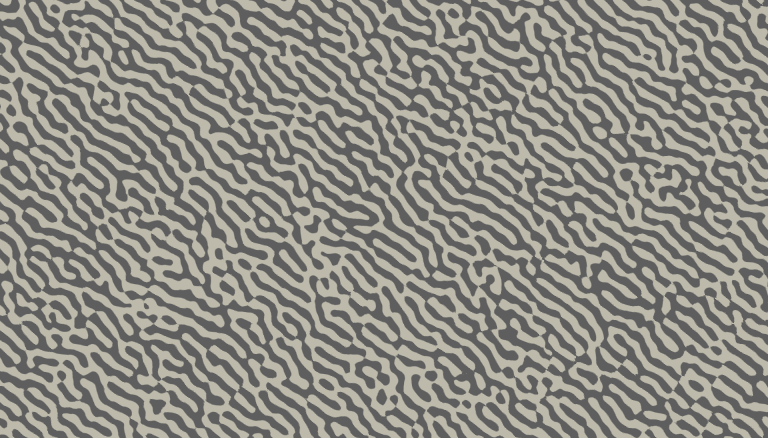
Write a Shadertoy shader that draws this pattern.

```glsl
// Labyrinth of winding light and dark stripes with a diagonal grain.

const vec3  LIGHT = vec3(0.74, 0.73, 0.67);
const vec3  DARK  = vec3(0.37, 0.37, 0.37);
const float PERIOD = 0.0328;       // stripe pair width, in canvas heights
const float NORMAL_ANGLE = 0.88;   // mean direction across the stripes, radians
const float ANGLE_SPREAD = 0.54;   // how far the stripes wander
const float PERIOD_JITTER = 0.5;   // relative variation of the stripe width
const float SOFTNESS = 0.3;        // lower values level the stripes harder
const float REACH = 1.12;          // radius of the smoothing kernel, in periods
const float BIAS = 0.35;           // local preference for light or dark
const float BIAS_SIZE = 2.2;       // size of the preferring patches, in periods
const float EDGE = 0.85;           // half width of the smoothed edge, in pixels
const int   WAVES = 28;
const int   TAPS = 96;

const float PI = 3.14159265;
const float GOLDEN_ANGLE = 2.399963;

vec3 waves[WAVES];  // wave vector in xy, phase in z

float hash(float n) {
    return fract(sin(n * 127.1 + 3.7) * 43758.55);
}

// Smooth value noise from -1 to 1.
float noise(vec2 p) {
    vec2 cell = floor(p);
    vec2 f = p - cell;
    f = f * f * (3.0 - 2.0 * f);
    float n = cell.x + 57.0 * cell.y;
    float low = mix(hash(n), hash(n + 1.0), f.x);
    float high = mix(hash(n + 57.0), hash(n + 58.0), f.x);
    return 2.0 * mix(low, high, f.y) - 1.0;
}

// Plane waves of similar length, their directions clustered around the normal.
void setupWaves() {
    for (int i = 0; i < WAVES; i++) {
        float n = float(i);
        float s = 2.0 * (n + hash(n + 0.3)) / float(WAVES) - 1.0;
        float angle = NORMAL_ANGLE + ANGLE_SPREAD * s / sqrt(1.1 - s * s);
        float k = 2.0 * PI * (1.0 + PERIOD_JITTER * (hash(n + 40.6) - 0.5));
        waves[i] = vec3(k * cos(angle), k * sin(angle), 2.0 * PI * hash(n + 80.9));
    }
}

// Random wave field, levelled so that weak and strong areas look alike.
float levelledField(vec2 p) {
    float sum = 0.0;
    for (int i = 0; i < WAVES; i++) {
        sum += cos(dot(waves[i].xy, p) + waves[i].z);
    }
    sum *= sqrt(2.0 / float(WAVES));
    return sum / sqrt(sum * sum + SOFTNESS);
}

// Ring-shaped weight that favours stripes of exactly one period.
float ringWeight(float r) {
    float x = 2.0 * PI * r;
    float ripple = cos(sqrt(x * x + 0.617) - 0.25 * PI) / sqrt(1.0 + PI * PI * r);
    float fade = 1.0 - r * r / (REACH * REACH);
    return ripple * fade;
}

// Filtering the levelled field evens the widths and rounds the stripe ends.
// The slow bias decides whether a narrow neck joins or parts.
float labyrinth(vec2 p) {
    float sum = 0.0;
    float total = 0.0;
    for (int i = 0; i < TAPS; i++) {
        float r = REACH * sqrt((float(i) + 0.5) / float(TAPS));
        float a = GOLDEN_ANGLE * float(i);
        float weight = ringWeight(r);
        sum += weight * levelledField(p + r * vec2(cos(a), sin(a)));
        total += weight * weight;
    }
    return sum / total + BIAS * noise(p / BIAS_SIZE);
}

void mainImage(out vec4 fragColor, in vec2 fragCoord) {
    setupWaves();
    float value = labyrinth(fragCoord / (iResolution.y * PERIOD));

    // Distance to the stripe border in pixels, for an even edge.
    float slope = length(vec2(dFdx(value), dFdy(value)));
    float border = value / max(slope, 1e-4);
    fragColor = vec4(mix(DARK, LIGHT, smoothstep(-EDGE, EDGE, border)), 1.0);
}
```
